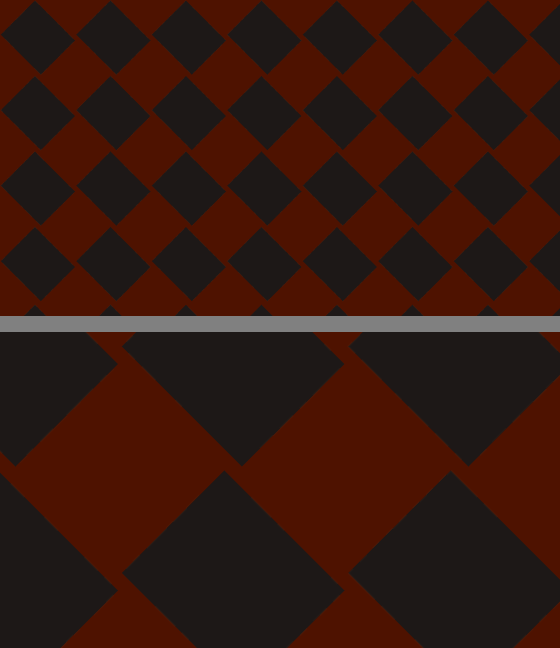
Top, the full canvas; bottom, a detail of the centre.
Give the GLSL for this pattern, as a WebGL 2 fragment shader.

```glsl
#version 300 es
precision highp float;
// Draws a grid of dark, slightly oblong diamonds on a deep rust ground.
// Each square cell holds one rectangle turned by 45 degrees, found with a
// box distance; a faint broken hairline adds wear along its edges.

uniform vec2 u_resolution;
out vec4 fragColor;

const vec3 RUST = vec3(0.306, 0.071, 0.0);
const vec3 CHARCOAL = vec3(0.114, 0.094, 0.090);
const vec3 HAIRLINE = vec3(0.30, 0.17, 0.10);

const float PITCH = 0.2389;                // cell size, in canvas heights
const vec2 CENTER = vec2(0.502, 0.498);    // diamond center within a cell
const vec2 HALF_SIZE = vec2(0.375, 0.320); // half sides, in cells
const float LAST_ROW = 4.0;
const float LAST_ROW_DROP = 0.030;         // bottom row sits a little lower

float hash(vec2 p) {
    return fract(sin(dot(p, vec2(127.1, 311.7))) * 43758.5453);
}

// Signed distance to an axis-aligned box.
float boxDistance(vec2 p, vec2 halfSize) {
    vec2 d = abs(p) - halfSize;
    return length(max(d, 0.0)) + min(max(d.x, d.y), 0.0);
}

// Turn by 45 degrees, so that the diagonals become the axes.
vec2 diagonal(vec2 p) {
    return vec2(p.x + p.y, p.y - p.x) * 0.70710678;
}

// Irregular dashes along the edge, different in every cell.
float dashes(vec2 p, vec2 cell) {
    return step(0.6, hash(floor(p * 24.0) + cell * 37.0));
}

void main() {
    // Cell coordinates, measured from the top left corner.
    vec2 uv = gl_FragCoord.xy / u_resolution.y;
    vec2 grid = vec2(uv.x, 1.0 - uv.y) / PITCH;
    float pixel = 1.0 / (u_resolution.y * PITCH);

    // Diamond of this cell.
    vec2 cell = floor(grid);
    vec2 local = fract(grid) - CENTER;
    local.y -= LAST_ROW_DROP * step(LAST_ROW, cell.y);
    vec2 turned = diagonal(local);
    float dist = boxDistance(turned, HALF_SIZE);

    // Fill with smooth edges, then the worn hairline.
    float fill = 1.0 - smoothstep(-0.6 * pixel, 0.6 * pixel, dist);
    vec3 color = mix(RUST, CHARCOAL, fill);
    float line = 1.0 - smoothstep(0.0, 0.006 + 0.5 * pixel, abs(dist));
    color = mix(color, HAIRLINE, 0.22 * line * dashes(turned, cell));

    fragColor = vec4(color, 1.0);
}
```
